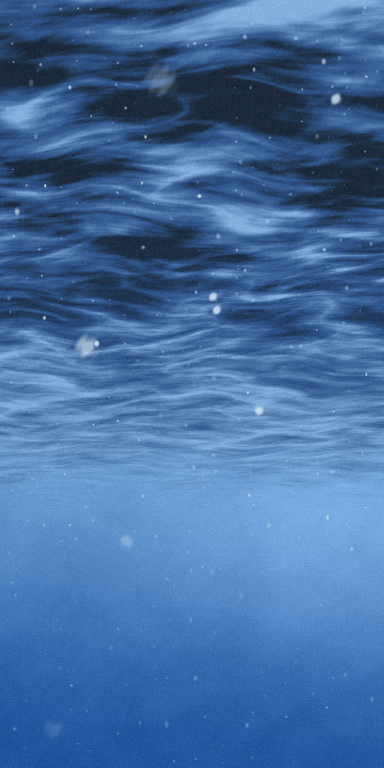
This texture is drawn by a WebGL 1 fragment shader. Its source:

```glsl
precision highp float;
// Choppy blue sea surface fading into sunlit deep water, with drifting bright specks.
uniform vec2 u_resolution;

#define WATERLINE 1.24
#define RIDGE_GAIN 0.34
#define RIPPLE_GAIN 0.30
#define STREAK_GAIN 0.24
#define SPECK_DENSITY 0.24
#define GRAIN 0.035
#define DARK vec3(0.11, 0.16, 0.23)
#define MID vec3(0.18, 0.33, 0.54)
#define LIGHT vec3(0.52, 0.69, 0.87)
#define GLOW_BLUE vec3(0.43, 0.63, 0.84)
#define DEEP_BLUE vec3(0.13, 0.33, 0.61)

vec2 hash2(vec2 p) {
  p = vec2(dot(p, vec2(127.1, 311.7)), dot(p, vec2(269.5, 183.3)));
  return fract(sin(p) * 43758.5);
}

// Soft bright crests along the borders between cells
float ridges(vec2 q) {
  vec2 id = floor(q), f = fract(q);
  float nearest = 8.0, second = 8.0;
  for (int j = -1; j <= 1; j++) {
    for (int i = -1; i <= 1; i++) {
      vec2 o = vec2(float(i), float(j));
      float d = length(o + hash2(id + o) - f);
      second = min(second, max(nearest, d));
      nearest = min(nearest, d);
    }
  }
  return exp(-3.5 * (second - nearest));
}

// Layered sines, each bending the next
float ripples(vec2 q) {
  float sum = 0.0, amp = 0.5;
  for (int i = 0; i < 5; i++) {
    float k = float(i);
    sum += amp * sin(q.x * 1.3 + 2.0 * sin(q.y * 0.8 + k))
               * sin(q.y * 1.7 + 1.5 * sin(q.x * 0.7 + k * 2.0));
    q = mat2(1.6, 0.25, -0.4, 1.7) * q + 3.1;
    amp *= 0.68;
  }
  return sum;
}

float swell(vec2 p, vec2 center, vec2 size) {
  vec2 e = (p - center) / size;
  float d = dot(e, e);
  return exp(-d * sqrt(d));
}

// Broad troughs (negative) and lit crests (positive)
float swells(vec2 p) {
  p.y += 0.018 * sin(p.x * 9.0 + p.y * 7.0) + 0.008 * sin(p.x * 23.0 - p.y * 15.0);
  float s = -0.42 * swell(p, vec2(0.60, 0.26), vec2(0.38, 0.095));
  s -= 0.36 * swell(p + vec2(0.0, 0.25 * (p.x - 0.15)), vec2(0.15, 0.17), vec2(0.30, 0.05));
  s -= 0.38 * swell(p, vec2(0.91, 0.48), vec2(0.24, 0.075));
  s -= 0.28 * swell(p, vec2(0.13, 0.43), vec2(0.24, 0.050));
  s -= 0.25 * swell(p, vec2(0.28, 0.64), vec2(0.22, 0.032));
  s -= 0.30 * swell(p, vec2(0.08, 0.77), vec2(0.28, 0.060));
  s -= 0.26 * swell(p, vec2(0.91, 0.84), vec2(0.25, 0.048));
  s -= 0.20 * swell(p, vec2(0.05, 0.05), vec2(0.18, 0.040));
  s += 0.42 * swell(p, vec2(0.88, 0.05), vec2(0.30, 0.055));
  s += 0.16 * swell(p, vec2(0.12, 0.32), vec2(0.28, 0.035));
  s += 0.20 * swell(p, vec2(0.60, 0.56), vec2(0.34, 0.045));
  s += 0.16 * swell(p, vec2(0.45, 0.08), vec2(0.28, 0.030));
  return s;
}

vec3 surfaceColor(vec2 p) {
  // Rows crowd together towards the waterline
  vec2 q = vec2((p.x - 0.5) * 1.9 / max(1.0 - 0.5 * p.y, 0.3),
                -11.0 * log(max(1.0 - 0.66 * p.y, 0.12)));
  vec2 warp = vec2(0.25 * sin(q.y * 1.9), 0.38 * sin(q.x * 2.3 + q.y * 0.6));
  warp += 0.10 * sin(q.yx * vec2(4.7, 3.9) + q.x * 4.0);
  // Crests break up into patches; fine streaks lie flat across them
  float patches = smoothstep(-0.45, 0.4, ripples(q * vec2(1.7, 0.9) + 5.0));
  float tone = 0.43 + RIDGE_GAIN * (ridges(q + warp) * (0.4 + patches) - 0.38);
  tone += RIPPLE_GAIN * ripples(q * vec2(2.0, 1.7) + warp);
  tone += STREAK_GAIN * ripples(q * vec2(3.6, 3.3) + 2.0 * warp + 9.0) + swells(p);
  float far = smoothstep(0.70, 1.18, p.y);
  tone = mix(tone, 0.72 + 0.45 * (tone - 0.45), far);
  vec3 dark = mix(DARK, vec3(0.14, 0.28, 0.48), smoothstep(0.5, 1.2, p.y));
  vec3 color = mix(dark, MID, smoothstep(0.08, 0.45, tone));
  return mix(color, LIGHT, smoothstep(0.34, 0.98, tone));
}

vec3 deepColor(vec2 p) {
  float depth = smoothstep(1.15, 2.05, p.y + 0.12 * (0.5 - p.x));
  vec3 color = mix(GLOW_BLUE, DEEP_BLUE, depth);
  // Slanted shafts and a soft glow on the right
  float a = (p.x - 0.7) / (p.y - 0.4);
  float shafts = sin(a * 17.0) + 0.5 * sin(a * 37.0 + 1.0);
  color += 0.008 * shafts * (1.0 - depth);
  color += 0.06 * swell(p, vec2(0.88, 1.42), vec2(0.40, 0.28));
  return color + 0.018 * ripples(p * 13.0);
}

float specks(vec2 p, float count) {
  vec2 id = floor(p * count);
  vec2 h = hash2(id + count), k = hash2(id + 41.0);
  vec2 e = fract(p * count) - 0.2 - 0.6 * h;
  float r = mix(0.06, 0.14, k.y * k.y);
  float d = length(e * vec2(1.0, 0.6 + 0.6 * h.y));
  return step(k.x, SPECK_DENSITY) * (0.25 + 0.7 * h.x * h.x) * smoothstep(r, 0.2 * r, d);
}

float orb(vec2 p, vec2 center, float r) {
  float d = length(p - center) + 0.1 * r * sin(p.x * 190.0 + p.y * 130.0);
  return smoothstep(r, r * 0.25, d);
}

void main() {
  // x spans 0 to 1; y runs downward from 0 to 2
  vec2 uv = gl_FragCoord.xy / u_resolution;
  vec2 p = vec2(uv.x, 2.0 * (1.0 - uv.y));
  float edge = p.y + 0.04 * ripples(p * vec2(9.0, 24.0));
  vec3 color = mix(surfaceColor(p), deepColor(p),
                   smoothstep(WATERLINE - 0.12, WATERLINE + 0.08, edge));
  // Floating particles and out-of-focus drops
  float light = specks(p, 15.0) + 0.7 * specks(p + 0.37, 24.0);
  light *= mix(1.0, 0.5, smoothstep(1.1, 1.6, p.y));
  light += 0.70 * orb(p, vec2(0.225, 0.903), 0.038) + 0.85 * orb(p, vec2(0.875, 0.258), 0.020);
  light += 0.28 * orb(p, vec2(0.420, 0.210), 0.052) + 0.85 * orb(p, vec2(0.555, 0.773), 0.016);
  light += 0.90 * orb(p, vec2(0.565, 0.808), 0.016) + 0.90 * orb(p, vec2(0.673, 1.068), 0.017);
  light += 0.35 * orb(p, vec2(0.330, 1.410), 0.022) + 0.15 * orb(p, vec2(0.140, 1.900), 0.030);
  color = mix(color, vec3(0.80, 0.89, 0.95), clamp(light, 0.0, 0.95));
  color += GRAIN * (hash2(floor(p * 256.0)).x - 0.5);
  gl_FragColor = vec4(clamp(color, 0.0, 1.0), 1.0);
}
```
